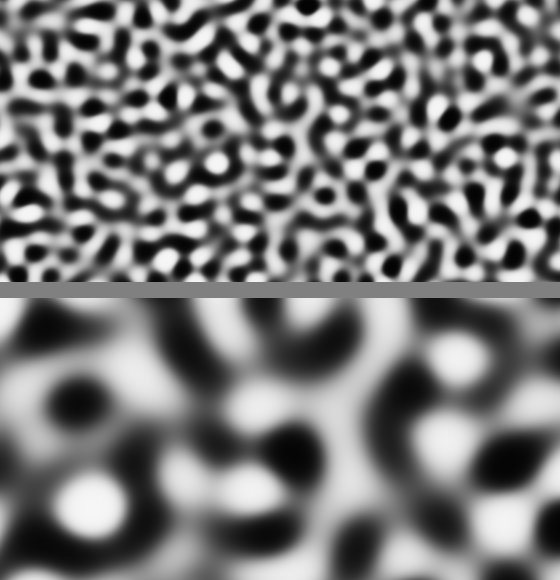
Top, the full canvas; bottom, a detail of the centre.
A Shadertoy shader for this pattern:

```glsl
// Soft black and white labyrinth of winding, branching bands.
// Many plane waves of similar wavelength and random direction are summed
// into an even random field, which a smooth tone curve turns into grey.

#define WAVE_COUNT 128      // more waves give a less repetitive maze
#define BANDS_PER_HEIGHT 9.5 // mean cycles over the canvas height
#define BAND_SPREAD 0.28    // relative variation of the wavelength
#define CONTRAST 0.92       // steepness of the band edges
#define BIAS -0.02          // shifts the balance of dark and light
#define DARK 0.01
#define LIGHT 0.965
#define SEED 37u

const float PI = 3.14159265;

// Integer hash giving three independent values in 0..1
vec3 hash3(uint n) {
    uvec3 v = uvec3(n, n + 71u, n * 3u + 19u) * 1664525u + 1013904223u;
    v += v.yzx * v.zxy;
    v ^= v >> 16u;
    v += v.yzx * v.zxy;
    return vec3(v >> 8u) / 16777216.0;
}

// Isotropic band-limited field with zero mean and unit variance
float bandField(vec2 p) {
    float sum = 0.0;
    for (int i = 0; i < WAVE_COUNT; i++) {
        vec3 rnd = hash3(uint(i) + SEED * 1009u);
        // Stratified directions over a half turn
        float angle = PI * (float(i) + rnd.x) / float(WAVE_COUNT);
        float cycles = BANDS_PER_HEIGHT * (1.0 + BAND_SPREAD * (2.0 * rnd.y - 1.0));
        vec2 direction = vec2(cos(angle), sin(angle));
        sum += cos(2.0 * PI * (cycles * dot(direction, p) + rnd.z));
    }
    return sum * sqrt(2.0 / float(WAVE_COUNT));
}

void mainImage(out vec4 fragColor, in vec2 fragCoord) {
    vec2 p = fragCoord / iResolution.y;

    // Saturating tone curve: broad plateaus with blurred edges
    float tone = 0.5 + 0.5 * tanh(CONTRAST * (bandField(p) + BIAS));
    fragColor = vec4(vec3(mix(DARK, LIGHT, tone)), 1.0);
}
```
